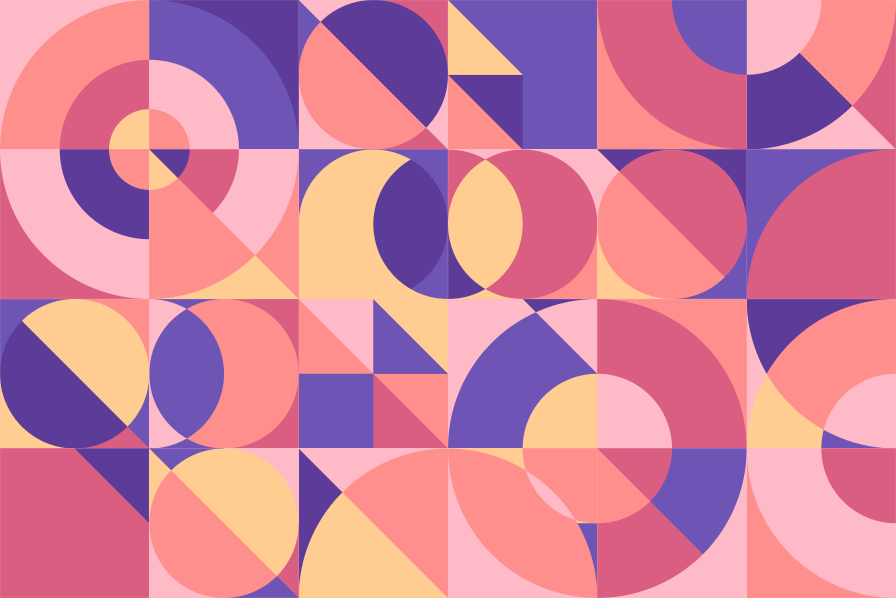
This pattern is drawn by a WebGL 2 fragment shader. Its source:

```glsl
#version 300 es
precision highp float;
// Geometric mosaic of 6 by 4 square tiles in six flat colours.
// Each tile combines a few shapes: rings about a corner, a cut disc,
// overlapping discs or small triangles; neighbours join into larger circles.
uniform vec2 u_resolution;
out vec4 fragColor;

const vec3 PINK = vec3(1.0, 0.73, 0.78);
const vec3 SALMON = vec3(1.0, 0.56, 0.55);
const vec3 ROSE = vec3(0.85, 0.37, 0.51);
const vec3 INDIGO = vec3(0.36, 0.23, 0.60);
const vec3 VIOLET = vec3(0.43, 0.33, 0.71);
const vec3 CREAM = vec3(1.0, 0.80, 0.57);

// Tile corners, with y running down
const vec2 TL = vec2(0, 0), TR = vec2(1, 0), BL = vec2(0, 1), BR = vec2(1, 1);

vec2 q;      // position within the tile, 0 to 1
float pixel; // pixel size in tile units

float inside(float d) { return clamp(0.5 - d / pixel, 0.0, 1.0); }
float disc(vec2 c, float r) { return inside(length(q - c) - r); }

// Region below a line parallel to the falling diagonal
float below(float shift) { return inside((q.x - q.y + shift) * 0.7071); }

vec3 halves(vec3 upper, vec3 lower) { return mix(upper, lower, below(0.0)); }

// The same cut within a quarter-size tile
vec3 smallHalves(vec3 upper, vec3 lower) {
  vec2 s = fract(q * 2.0);
  return mix(upper, lower, inside((s.x - s.y) * 0.35));
}

vec3 corners(vec3 tl, vec3 tr, vec3 bl, vec3 br) {
  float right = inside(0.5 - q.x);
  return mix(mix(tl, tr, right), mix(bl, br, right), inside(0.5 - q.y));
}

// Quarter rings about a tile corner
vec3 rings(vec2 c, float r, vec3 outer, vec3 ring, vec3 core) {
  return mix(mix(outer, ring, disc(c, 1.0)), core, disc(c, r));
}

vec3 target(vec2 c, vec3 outer, vec3 ring, vec3 band, vec3 core) {
  return mix(rings(c, 0.6, outer, ring, band), core, disc(c, 0.27));
}

// Full disc cut along the diagonal
vec3 ball(vec3 ground, vec3 upper, vec3 lower) {
  return mix(ground, halves(upper, lower), disc(vec2(0.5), 0.5));
}

// Full disc crossed by a half disc from one side
vec3 twins(float side, vec3 ground, vec3 edge, vec3 lens, vec3 body) {
  float a = disc(vec2(side, 0.5), 0.5);
  return mix(mix(ground, edge, a), mix(body, lens, a), disc(vec2(0.5), 0.5));
}

// Two large arcs from opposite corners: neither, first, second, both
vec3 crossing(float a, float b, vec3 none, vec3 first, vec3 second, vec3 both) {
  return mix(mix(none, first, a), mix(second, both, a), b);
}

vec3 tile(int id) {
  switch (id) {
    // First row
    case 0: return target(BR, PINK, SALMON, ROSE, CREAM);
    case 1: return target(BL, INDIGO, VIOLET, PINK, SALMON);
    case 2: return ball(corners(halves(PINK, VIOLET), ROSE, PINK, halves(PINK, ROSE)), INDIGO, SALMON);
    case 3: return corners(smallHalves(VIOLET, CREAM), VIOLET, smallHalves(INDIGO, SALMON), VIOLET);
    case 4: return rings(TR, 0.5, SALMON, ROSE, VIOLET);
    case 5: return rings(TL, 0.5, halves(ROSE, PINK), halves(SALMON, INDIGO), PINK);
    // Second row
    case 6: return target(TR, ROSE, PINK, INDIGO, SALMON);
    case 7: return target(TL, halves(SALMON, CREAM), halves(PINK, SALMON), halves(ROSE, SALMON), halves(INDIGO, CREAM));
    case 8: return twins(1.0, corners(VIOLET, VIOLET, CREAM, CREAM), VIOLET, INDIGO, CREAM);
    case 9: return twins(0.0, corners(PINK, PINK, CREAM, SALMON), corners(ROSE, ROSE, INDIGO, INDIGO), CREAM, ROSE);
    case 10: return ball(corners(halves(INDIGO, PINK), INDIGO, CREAM, VIOLET), ROSE, SALMON);
    case 11: return rings(BR, 0.0, VIOLET, ROSE, ROSE);
    // Third row
    case 12: return ball(corners(VIOLET, SALMON, CREAM, halves(VIOLET, ROSE)), CREAM, INDIGO);
    case 13: return twins(0.0, corners(VIOLET, ROSE, VIOLET, ROSE), PINK, VIOLET, SALMON);
    case 14: return corners(smallHalves(PINK, SALMON), smallHalves(CREAM, VIOLET), VIOLET, smallHalves(SALMON, ROSE));
    case 15: return rings(BR, 0.5, mix(INDIGO, PINK, below(-0.5)),
                          mix(halves(PINK, INDIGO), VIOLET, below(-0.5)), CREAM);
    case 16: return rings(BL, 0.5, SALMON, ROSE, PINK);
    case 17: {
      float core = disc(BR, 0.5);
      return crossing(disc(BR, 1.0), disc(TR, 1.0), PINK, mix(CREAM, VIOLET, core), INDIGO, mix(SALMON, PINK, core));
    }
    // Fourth row
    case 18: return mix(rings(BL, 0.0, INDIGO, SALMON, SALMON), ROSE, below(-0.5));
    case 19: return ball(corners(halves(VIOLET, CREAM), PINK, PINK, halves(ROSE, VIOLET)), CREAM, SALMON);
    case 20: return rings(BR, 0.0, halves(PINK, INDIGO), halves(SALMON, CREAM), CREAM);
    case 21: {
      float core = disc(TR, 0.5);
      vec3 beyond = mix(corners(CREAM, CREAM, VIOLET, VIOLET), SALMON, core);
      return crossing(disc(TR, 1.0), disc(BL, 1.0), PINK, beyond, PINK, mix(SALMON, PINK, core));
    }
    case 22: return rings(TL, 0.5, PINK, halves(VIOLET, ROSE), halves(ROSE, SALMON));
    default: return rings(TR, 0.5, SALMON, PINK, ROSE);
  }
}

void main() {
  vec2 p = gl_FragCoord.xy / u_resolution * vec2(6, 4);
  p.y = 4.0 - p.y;
  q = fract(p);
  pixel = 4.0 / u_resolution.y;
  vec3 color = tile(int(p.y) * 6 + int(p.x));

  // Faint pale seams between tiles
  vec2 edge = min(q, 1.0 - q);
  color = mix(color, PINK, 0.25 * inside(min(edge.x, edge.y) - 0.003));
  fragColor = vec4(color, 1.0);
}
```
